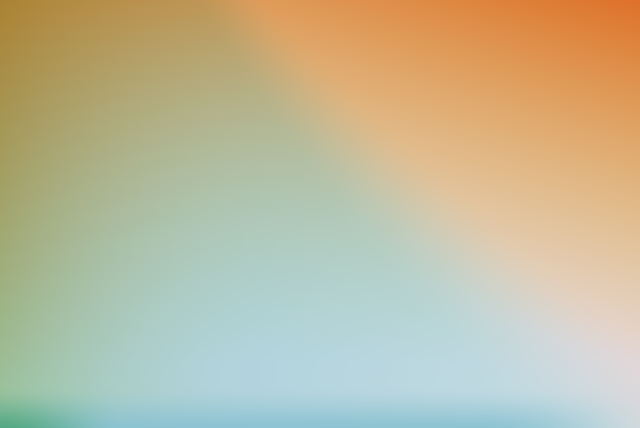
A WebGL 1 fragment shader for this background:

```glsl
precision highp float;
uniform vec2 u_resolution;

#define ORANGE vec3(0.87, 0.44, 0.16)
#define PEACH vec3(0.88, 0.70, 0.49)
#define PINK vec3(0.90, 0.84, 0.84)
#define SAND vec3(0.75, 0.59, 0.34)
#define SAGE vec3(0.69, 0.76, 0.67)
#define SKY vec3(0.70, 0.83, 0.87)
#define OLIVE vec3(0.67, 0.51, 0.20)
#define MINT vec3(0.60, 0.78, 0.65)
#define GREEN vec3(0.31, 0.65, 0.50)
#define TEAL vec3(0.54, 0.76, 0.82)
#define EDGE_SOFT 0.06
#define EDGE_SPREAD 0.14

// Smooth quadratic through three colours at t = 0, 0.5 and 1
vec3 ramp(vec3 first, vec3 middle, vec3 last, float t) {
  t = clamp(t, 0.0, 1.0);
  vec3 control = 2.0 * middle - 0.5 * (first + last);
  return mix(mix(first, control, t), mix(control, last, t), t);
}

// Olive and mint at the side, sand to sky toward the centre
vec3 coolField(float x, float depth) {
  vec3 side = mix(OLIVE, MINT, depth);
  vec3 centre = ramp(SAND, SAGE, SKY, depth / 0.85);
  centre += vec3(0.15, 0.06, 0.03) * max(x - 0.4, 0.0) * depth;
  float away = 1.0 - clamp(x / 0.45, 0.0, 1.0);
  return mix(centre, side, away * away);
}

// Orange corner fading down and left into pink
vec3 warmField(float x, float depth) {
  return ramp(ORANGE, PEACH, PINK, (depth + 0.42 * (1.0 - x)) / 0.85);
}

void main() {
  vec2 uv = gl_FragCoord.xy / u_resolution;
  float depth = 1.0 - uv.y;

  // Bowed diagonal that softens as it descends
  float edge = 0.36 + depth * (0.47 + 0.2 * depth);
  float spread = EDGE_SOFT + EDGE_SPREAD * depth;
  float warmth = smoothstep(-spread, spread, uv.x - edge);
  vec3 color = mix(coolField(uv.x, depth), warmField(uv.x, depth), warmth);

  // Teal glow along the lower border
  float glow = smoothstep(0.9, 1.02, depth);
  glow *= 1.0 - smoothstep(0.75, 1.04, uv.x);
  vec3 glowColor = mix(GREEN, TEAL, smoothstep(0.0, 0.2, uv.x));
  color = mix(color, glowColor, glow);

  gl_FragColor = vec4(color, 1.0);
}
```
